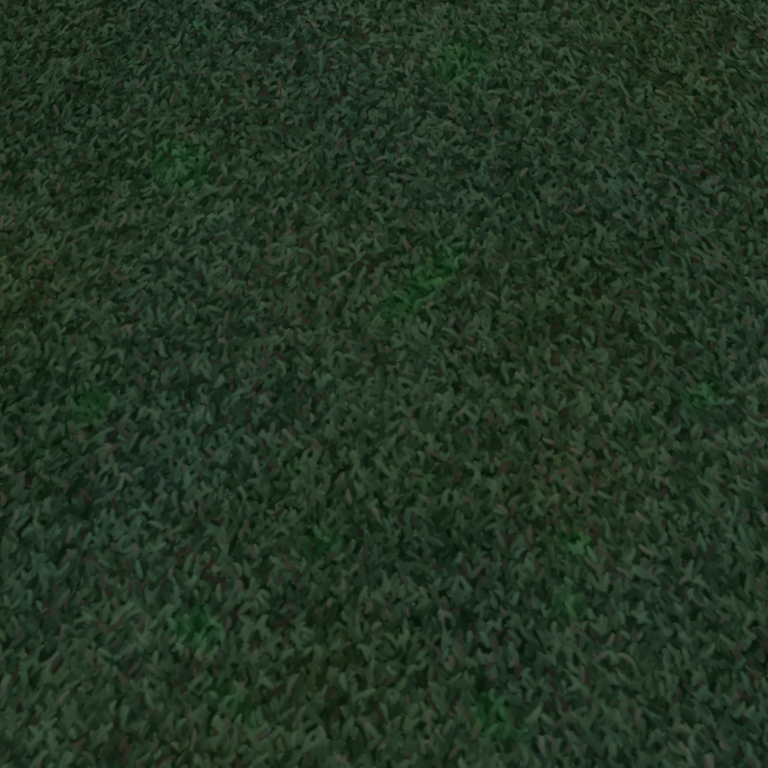
This texture is drawn by a Shadertoy shader. Its source:

```glsl
// A dim lawn seen at a slant: short grass blades, finer toward the top.
// Layers of jittered cells each paint one soft, bent blade per cell, dark
// layers first; layered sines tint broad patches of the turf.

#define BLADE_CELL 0.021    // cell size at the bottom edge
#define PERSPECTIVE 0.45    // shrink of the cells toward the top
#define LAYERS 6
#define BLADE_LENGTH 0.78   // half length, in cells
#define BLADE_WIDTH 0.25    // half width, in cells
#define EDGE_SOFTNESS 0.17
#define BLADE_OPACITY 0.88
#define DRY_SHARE 0.10      // share of brownish blades
#define PATCH_TONE 0.07     // brightness change of broad patches

const vec3 SHADE_GREEN = vec3(0.04, 0.10, 0.045);
const vec3 LIGHT_GREEN = vec3(0.245, 0.335, 0.25);
const vec3 DRY_TINT = vec3(0.055, -0.015, 0.015);
const vec3 COOL_TINT = vec3(-0.012, 0.0, 0.024);
const vec3 LUSH_TINT = vec3(-0.035, 0.045, -0.02);

// Four random values per cell
vec4 hash4(vec2 cell) {
    vec4 q = fract(cell.xyxy * vec4(0.1031, 0.1030, 0.0973, 0.1099));
    q += dot(q, q.wzxy + 33.33);
    return fract((q.xxyz + q.yzzw) * q.zywx);
}

// Broad, irregular patches in about -1..1
float patches(vec2 p) {
    p += 0.35 * sin(p.yx * 1.7 + vec2(0.4, 2.1));
    float broad = sin(p.x * 1.3 + p.y * 0.8) * sin(p.y * 1.6 - p.x * 0.5 + 1.0);
    float fine = sin(p.x * 3.1 - p.y * 1.9 + 2.0) * sin(p.y * 3.7 + p.x * 1.2);
    return 0.6 * broad + 0.4 * fine;
}

// Cover of a bent, tapering blade; along runs from -1 (root) to 1 (tip)
float bladeCover(vec2 p, float angle, float halfLength, float bend, out float along) {
    vec2 dir = vec2(cos(angle), sin(angle));
    along = dot(p, dir) / halfLength;
    float across = dot(p, vec2(-dir.y, dir.x)) + bend * (along * along - 0.4);
    float width = BLADE_WIDTH * sqrt(max(1.0 - along * along, 0.0));
    return smoothstep(-EDGE_SOFTNESS, EDGE_SOFTNESS, width - abs(across) - 0.06)
         * smoothstep(1.0, 0.75, abs(along));
}

void mainImage(out vec4 fragColor, in vec2 fragCoord) {
    vec2 uv = fragCoord / iResolution.y;

    // Ground coordinates, counted in blade cells
    float depth = 1.0 - PERSPECTIVE * uv.y;
    vec2 ground = vec2(uv.x - 0.5, -log(depth) / PERSPECTIVE) / BLADE_CELL;
    ground.x /= depth;

    // Slow changes of tone and tint
    float tonePatch = patches(uv * 5.0);
    float coolPatch = patches(uv * 4.0 + 7.3);
    float lushPatch = smoothstep(0.5, 0.85, patches(uv * 9.0 + 3.1));
    float dryPatch = patches(uv * 7.0 + 12.7);

    vec3 color = SHADE_GREEN;
    float spread = mix(2.0, 3.2, uv.y);

    // Paint the blades from the deepest layer up
    for (int layer = 0; layer < LAYERS; layer++) {
        float level = float(layer) / float(LAYERS - 1);
        vec2 p = ground + float(layer) * vec2(0.37, 0.61) + 200.0;
        vec2 home = floor(p);
        for (int j = -1; j <= 1; j++)
        for (int i = -1; i <= 1; i++) {
            vec2 cell = home + vec2(i, j);
            vec4 place = hash4(cell + float(layer) * 37.0);
            vec4 look = hash4(cell + float(layer) * 53.0 + 411.0);
            vec2 offset = p - cell - mix(vec2(0.1), vec2(0.9), place.xy);
            float angle = 1.5708 + (place.z - 0.5) * spread;
            float halfLength = BLADE_LENGTH * mix(0.55, 1.1, place.w);
            float along;
            float cover = bladeCover(offset, angle, halfLength, (look.x - 0.5) * 0.5, along);

            // Random tone, lighter toward the tip and in upper layers
            float tone = 0.02 + 1.02 * look.y + 0.12 * level;
            tone *= 0.84 + 0.16 * along;
            vec3 blade = mix(SHADE_GREEN, LIGHT_GREEN, tone);
            float dry = step(1.0 - DRY_SHARE * (1.0 + 0.9 * dryPatch), look.z);
            blade += DRY_TINT * dry;
            blade += COOL_TINT * (look.w - 0.5 + 0.6 * coolPatch);
            color = mix(color, blade, cover * BLADE_OPACITY);
        }
    }

    color += (LIGHT_GREEN - SHADE_GREEN) * PATCH_TONE * tonePatch;
    color += LUSH_TINT * lushPatch * 0.6;
    fragColor = vec4(clamp(color, 0.0, 1.0), 1.0);
}
```
